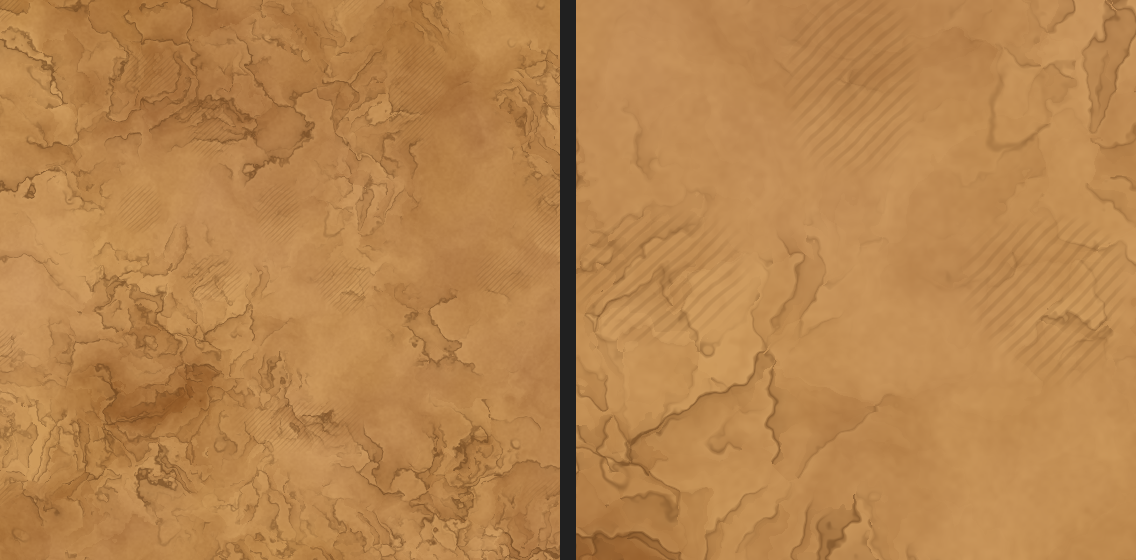
Left: the whole. Right: its middle third, enlarged.
This texture is drawn by a Shadertoy shader. Its source:

```glsl
#define DEEP vec3(0.590, 0.372, 0.175)
#define PALE vec3(0.775, 0.572, 0.340)
#define INK vec3(0.400, 0.250, 0.110)
#define GLINT vec3(0.860, 0.680, 0.440)
#define CLOUD_SCALE 3.6
#define CLOUD_CONTRAST 1.65
#define PLATE_SCALE 6.0
#define CRACK_WIDTH 0.0022
#define WARP 0.17
#define PEBBLES 22
#define HATCH_PITCH 0.0095
#define GRAIN 0.10

float hash1(vec2 p) {
    vec3 q = fract(vec3(p.xyx) * 0.1031);
    q += dot(q, q.yzx + 33.33);
    return fract((q.x + q.y) * q.z);
}

vec2 hash2(vec2 p) {
    return vec2(hash1(p + 17.3), hash1(p + 71.9));
}

float valueNoise(vec2 p) {
    vec2 i = floor(p), f = fract(p);
    f = f * f * (3.0 - 2.0 * f);
    float low = mix(hash1(i), hash1(i + vec2(1, 0)), f.x);
    float high = mix(hash1(i + vec2(0, 1)), hash1(i + vec2(1, 1)), f.x);
    return mix(low, high, f.y);
}

float fbm(vec2 p) {
    float sum = 0.0, total = 0.0, weight = 1.0;
    for (int i = 0; i < 6; i++) {
        sum += weight * valueNoise(p);
        total += weight;
        weight *= 0.55;
        p = mat2(1.6, 1.2, -1.2, 1.6) * p + 11.7;
    }
    return sum / total;
}

// Cellular plates: signed edge distance, plate height, edge identity
vec3 plates(vec2 p) {
    vec2 home = floor(p), base = home, other = home, nearest = vec2(9.0);
    for (int y = -1; y <= 1; y++)
    for (int x = -1; x <= 1; x++) {
        vec2 cell = base + vec2(x, y);
        vec2 offset = cell + hash2(cell) - p;
        if (dot(offset, offset) < dot(nearest, nearest)) {
            nearest = offset;
            home = cell;
        }
    }
    float edge = 9.0;
    for (int y = -2; y <= 2; y++)
    for (int x = -2; x <= 2; x++) {
        vec2 cell = home + vec2(x, y);
        vec2 offset = cell + hash2(cell) - p;
        vec2 gap = offset - nearest;
        if (dot(gap, gap) > 0.0001) {
            float d = dot(0.5 * (offset + nearest), normalize(gap));
            if (d < edge) {
                edge = d;
                other = cell;
            }
        }
    }
    float height = hash1(home);
    float side = height > hash1(other) ? 1.0 : -1.0;
    return vec3(edge * side, height, hash1(home + other + 5.1));
}

void mainImage(out vec4 fragColor, in vec2 fragCoord) {
    vec2 uv = fragCoord / iResolution.y;
    float px = 1.0 / iResolution.y;
    vec2 wobble = vec2(fbm(uv * 9.0 + 3.1), fbm(uv * 9.0 + 47.6)) - 0.5;
    vec2 warped = uv + WARP * wobble;

    // Cloudy stains and fine mottling
    float tone = 0.65 + CLOUD_CONTRAST * (fbm(uv * CLOUD_SCALE + wobble) - 0.5);
    tone += 0.45 * (fbm(warped * 19.0 + 8.0) - 0.5);
    float shade = 0.0, light = 0.0;

    // Flaking plates, from broad to crumbled
    float scale = PLATE_SCALE;
    for (int i = 0; i < 3; i++) {
        float layer = float(i);
        vec3 plate = plates(warped * scale + layer * 13.0);
        float d = plate.x / scale;
        float patchy = smoothstep(0.48, 0.64, fbm(uv * (4.0 + layer) + 23.0 + layer * 9.0));
        float crack = patchy * smoothstep(0.3, 0.7, plate.z) / (1.0 + 0.3 * layer);
        float line = 1.0 - smoothstep(0.0, CRACK_WIDTH + px, abs(d));
        float below = 1.0 - smoothstep(-px, px, d);
        float rim = smoothstep(0.0, 2.0 * px, d - 0.5 * CRACK_WIDTH);
        shade += crack * (0.50 * line + 0.30 * below * exp(-abs(d) / 0.010));
        light += crack * 0.42 * rim * exp(-abs(d) / 0.005);
        tone += (plate.y - 0.5) * (0.06 + 0.18 * patchy);
        scale *= 2.4;
    }

    // Scattered pebbles with a shaded lower rim
    for (int i = 0; i < PEBBLES; i++) {
        vec2 seed = vec2(float(i) * 3.7, 91.0);
        float radius = mix(0.007, 0.026, pow(hash1(seed + 4.0), 2.0));
        vec2 q = uv + 0.06 * wobble - hash2(seed) * vec2(iResolution.x * px, 1.0);
        float turn = 6.2832 * hash1(seed + 8.0);
        vec2 local = mat2(cos(turn), sin(turn), -sin(turn), cos(turn)) * q;
        float d = length(local * vec2(1.0, 1.35)) - radius;
        float lower = smoothstep(-0.8, 0.9, -(q.x + q.y) / radius);
        float strength = mix(0.3, 1.0, hash1(seed + 6.0));
        shade += strength * (0.1 + 0.36 * lower) * (1.0 - smoothstep(0.0, 0.003 + px, abs(d)));
        tone += 0.13 * strength * (1.0 - smoothstep(-0.004, 0.001, d));
    }

    // Sparse diagonal pencil hatching
    float hatchArea = smoothstep(0.76, 0.86, valueNoise(uv * 8.0 + 61.0));
    float stroke = sin(6.2832 * (uv.x - uv.y + 0.02 * wobble.x) / HATCH_PITCH);
    shade += 0.14 * hatchArea * smoothstep(0.0, 0.9, stroke);

    // Pigment, ink, glints and paper grain
    tone += GRAIN * (valueNoise(uv * 240.0) - 0.5);
    vec3 color = mix(DEEP, PALE, clamp(tone, -0.1, 1.15));
    color.b += 0.06 * (fbm(uv * 5.0 + 80.0) - 0.5);
    color = mix(color, GLINT, min(light, 0.55));
    color = mix(color, INK, min(shade, 0.62));
    fragColor = vec4(color, 1.0);
}
```
